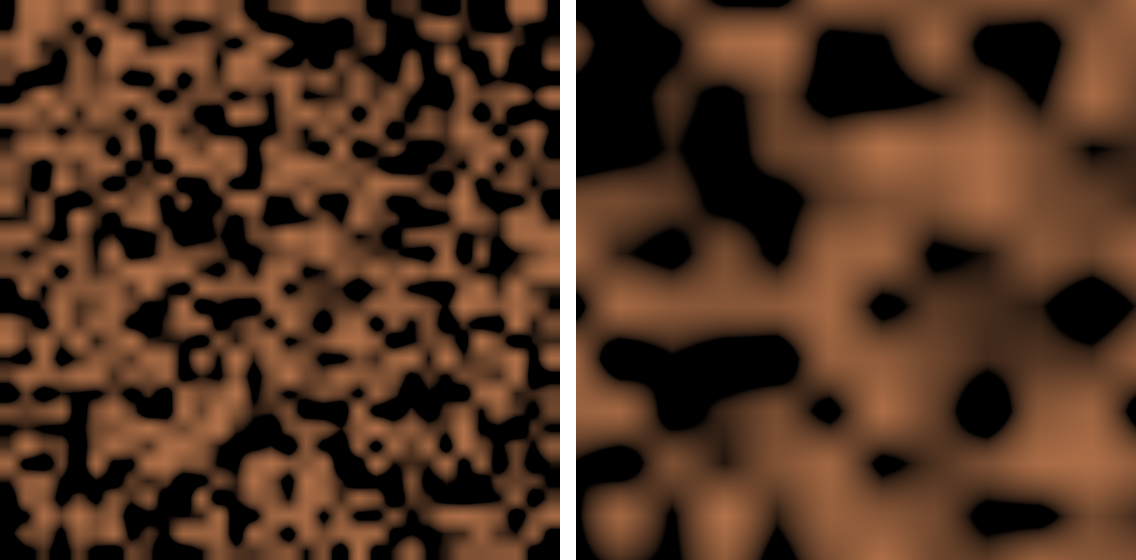
Left, the full canvas; right, a detail of the centre.
This pattern is drawn by a WebGL 2 fragment shader. Its source:

```glsl
#version 300 es
precision highp float;

uniform vec2 u_resolution;
out vec4 outColor;

#define GRID_CELLS 32.0
#define ROUNDING 0.3
#define BLACK_LEVEL 0.342
#define EDGE_SOFTNESS 0.04
#define COPPER vec3(0.70, 0.446, 0.287)

float hash(vec2 p) {
    return fract(sin(dot(p, vec2(127.1, 311.7))) * 43758.5453);
}

// Value noise, close to bilinear so the blobs keep faceted outlines
float valueNoise(vec2 p) {
    vec2 cell = floor(p);
    vec2 f = fract(p);
    vec2 w = mix(f, f * f * (3.0 - 2.0 * f), ROUNDING);
    float bottom = mix(hash(cell), hash(cell + vec2(1.0, 0.0)), w.x);
    float top = mix(hash(cell + vec2(0.0, 1.0)), hash(cell + vec2(1.0, 1.0)), w.x);
    return mix(bottom, top, w.y);
}

// Square root averaged over a window, which smooths its steep start
float softSqrt(float height, float window) {
    float low = max(height - 0.5 * window, 0.0);
    float high = max(height + 0.5 * window, 0.0);
    return (pow(high, 1.5) - pow(low, 1.5)) / (1.5 * window);
}

void main() {
    vec2 uv = gl_FragCoord.xy / u_resolution;

    // Clamping at the outer cell centres draws short streaks along the border
    vec2 gridPos = clamp(uv * GRID_CELLS - 0.5, 0.0, GRID_CELLS - 1.0);

    // Everything below the black level sinks into dark blobs
    float height = (valueNoise(gridPos) - BLACK_LEVEL) / (1.0 - BLACK_LEVEL);
    float window = max(fwidth(height), EDGE_SOFTNESS);
    float brightness = softSqrt(height, window);

    outColor = vec4(COPPER * brightness, 1.0);
}
```
